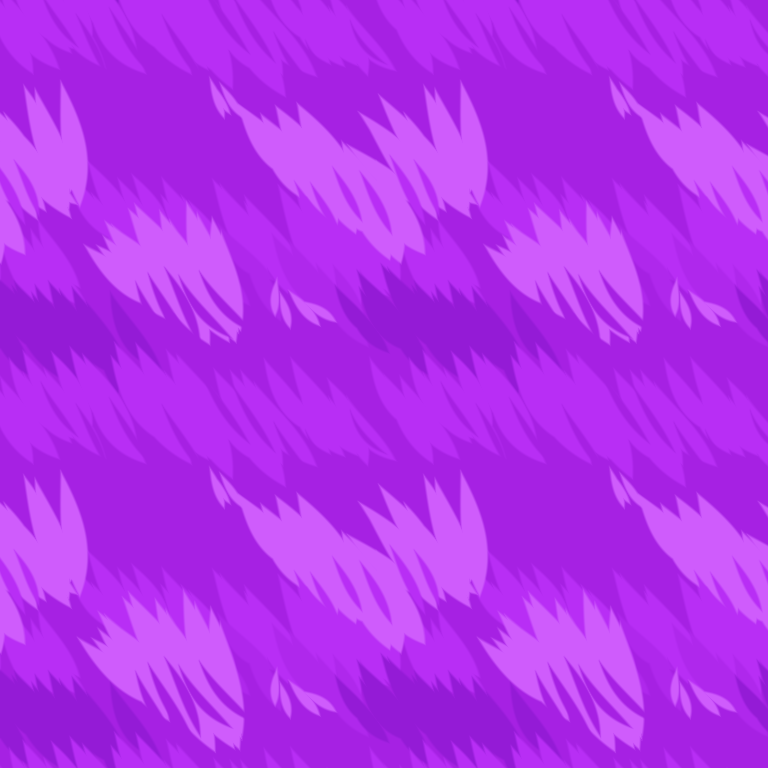
Write a WebGL 1 fragment shader that draws this pattern.

```glsl
precision highp float;
// Repeating purple fur: layered tufts of curved, pointed blades.

uniform vec2 u_resolution;

const vec2 REPEATS = vec2(1.92, 1.97);
const vec3 BASE   = vec3(0.65, 0.13, 0.89);
const vec3 DARK   = vec3(0.58, 0.105, 0.84);
const vec3 SHADE  = vec3(0.685, 0.155, 0.925);
const vec3 MID    = vec3(0.72, 0.18, 0.96);
const vec3 LIGHT  = vec3(0.81, 0.36, 0.99);
const float LEAN = 0.55;       // blade tilt from vertical, radians
const float BEND = 0.22;       // curl of a blade relative to its length
const float SOFTNESS = 0.004;  // least edge blur, in tile units
const float PI = 3.14159;
const int MAX_BLADES = 32;

float hash(float n) {
  return fract(sin(n * 12.9898) * 4375.85);
}

// Signed distance, roughly, to a bent lens with half length and half width in size.
float blade(vec2 q, float angle, vec2 size, float bend) {
  vec2 dir = vec2(sin(angle), cos(angle));
  float reach = dot(q, dir) / size.x;
  float t = clamp(reach, -1.3, 1.3);
  float across = dot(q, vec2(dir.y, -dir.x)) - bend * (t * t - 0.3);
  float profile = size.y * (1.0 - t * t) * (1.0 + 0.3 * t);
  float slope = 2.0 * t * (size.y + abs(bend)) / size.x;
  float side = (abs(across) - profile) / sqrt(1.0 + slope * slope);
  return max(side, (abs(reach) - 1.0) * size.x * 0.5);
}

// Union of blades set along a line; each wraps around the tile.
float tuft(vec2 p, vec2 from, vec2 to, vec2 size, float count, float fan, float spread, float seed) {
  float d = 1.0;
  for (int i = 0; i < MAX_BLADES; i++) {
    float n = float(i);
    if (n >= count) break;
    float f = (n + 0.5) / count;
    float h1 = hash(n + seed);
    float h2 = hash(n * 1.7 + seed + 31.0);
    float h3 = hash(n * 2.3 + seed + 67.0);
    vec2 center = mix(from, to, f) + spread * (vec2(h3, h1) - 0.5);
    vec2 q = fract(p - center + 0.5) - 0.5;
    float angle = LEAN - fan * (f - 0.5) + 0.3 * (h2 - 0.5);
    float scale = (0.7 + 0.3 * sin(PI * f)) * (0.75 + 0.45 * h3);
    d = min(d, blade(q, angle, size * scale, (h2 - 0.3) * BEND * size.x));
  }
  return d;
}

void paint(inout vec3 color, vec3 ink, float d, float soft) {
  color = mix(color, ink, 1.0 - smoothstep(-soft, soft, d));
}

void main() {
  vec2 uv = gl_FragCoord.xy / u_resolution;
  vec2 p = vec2(uv.x, 1.0 - uv.y) * REPEATS;
  vec2 pixel = REPEATS / u_resolution;
  float soft = max(SOFTNESS, max(pixel.x, pixel.y));
  float lowerRow = step(1.0, p.y);
  vec3 color = BASE;

  // Middle undercoat around the bright tufts
  paint(color, MID, tuft(p, vec2(0.20, 0.57), vec2(1.18, 0.67), vec2(0.16, 0.034), 28.0, 0.1, 0.10, 3.0), soft);
  paint(color, SHADE, tuft(p, vec2(0.55, 0.68), vec2(0.95, 0.78), vec2(0.12, 0.026), 8.0, 0.2, 0.10, 11.0), soft);

  // Dark valley
  paint(color, DARK, tuft(p, vec2(-0.10, 0.82), vec2(0.30, 0.88), vec2(0.14, 0.030), 18.0, 0.2, 0.09, 19.0), soft);

  // Wide middle band and the slits that part it
  paint(color, MID, tuft(p, vec2(-0.05, 0.05), vec2(0.95, 0.07), vec2(0.16, 0.034), 32.0, 0.0, 0.09, 43.0), soft);
  paint(color, BASE, tuft(p, vec2(0.05, 0.10), vec2(0.98, 0.10), vec2(0.10, 0.009), 9.0, 0.0, 0.16, 57.0), soft);

  // Bright diagonal tuft, its right-hand neighbour and loose wisps
  paint(color, LIGHT, tuft(p, vec2(0.65, 0.35), vec2(0.99, 0.56), vec2(0.16, 0.044), 14.0, 0.3, 0.04, 71.0), soft);
  paint(color, LIGHT, tuft(p, vec2(0.95, 0.44), vec2(1.20, 0.37), vec2(0.17, 0.031), 10.0, 0.8, 0.05, 83.0), soft);
  paint(color, LIGHT, tuft(p, vec2(0.52, 0.26), vec2(0.62, 0.27), vec2(0.06, 0.011), 4.0, -0.4, 0.03, 89.0), soft);
  paint(color, LIGHT, tuft(p, vec2(0.67, 0.76), vec2(0.81, 0.82), vec2(0.06, 0.013), 4.0, -1.6, 0.03, 97.0), soft);

  // Bright round tuft, longer in the lower row
  vec2 roundSize = vec2(mix(0.18, 0.205, lowerRow), 0.041);
  vec2 drop = vec2(0.0, 0.02 * lowerRow);
  paint(color, LIGHT, tuft(p, vec2(0.31, 0.71) + drop, vec2(0.58, 0.71) + drop, roundSize, 14.0, 0.8, 0.03, 109.0), soft);

  // Deep slits parting the bright tufts
  paint(color, BASE, tuft(p, vec2(0.36, 0.82), vec2(0.58, 0.77), vec2(0.13, 0.015), 5.0, -0.2, 0.03, 127.0), soft);
  paint(color, MID, tuft(p, vec2(0.74, 0.53), vec2(1.10, 0.50), vec2(0.10, 0.013), 6.0, 0.0, 0.05, 139.0), soft);

  gl_FragColor = vec4(color, 1.0);
}
```
